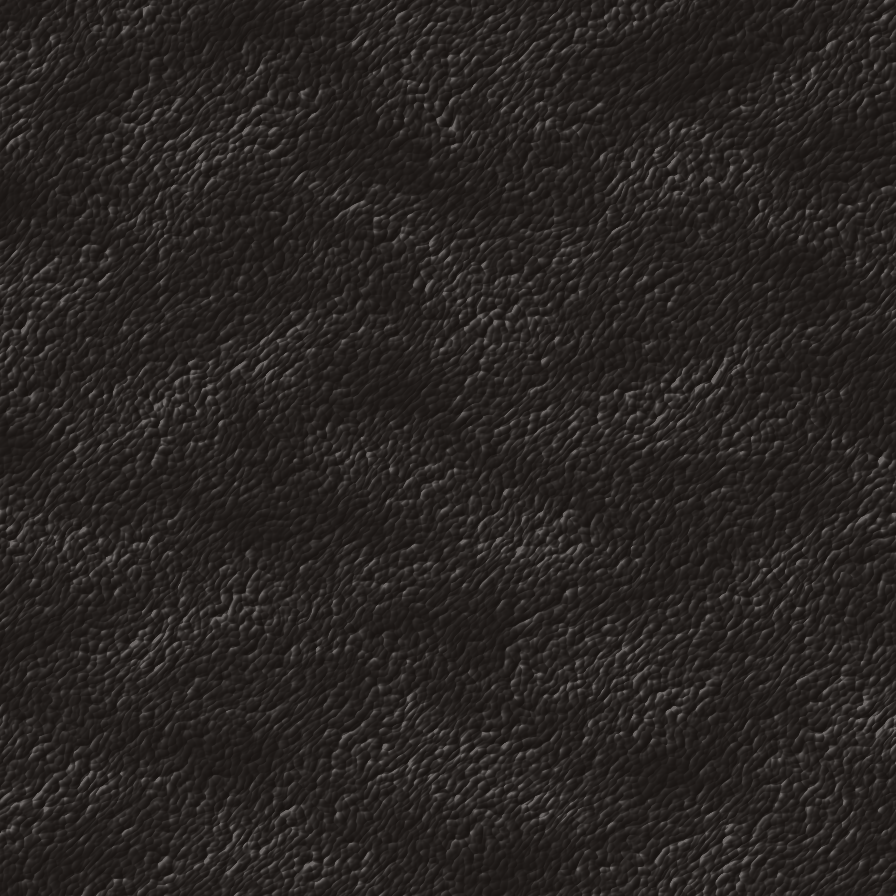
Write a Shadertoy shader that draws this texture.

```glsl
// Dark brown-black leather: fine slanted pebble grain, raking light and soft worn patches.

#define FINE_CELLS 168.0      // small pebbles across the canvas
#define BROAD_CELLS 102.0     // larger wrinkles across the canvas
#define STREAK_ANGLE 0.66     // slant of the grain, radians
#define STRETCH 1.4           // pebble length over width
#define SOFTNESS 9.0          // higher gives sharper creases
#define FINE_RELIEF 2.5
#define BROAD_RELIEF 2.7
#define PATCH_LIGHT 0.36      // brightness change between patches
#define PATCH_RELIEF 0.24     // relief change between patches
#define SHADOW_TONE 0.062
#define LIT_TONE 0.064
#define WARM_TINT vec3(0.017, 0.0, -0.008)

vec2 hash2(vec2 cell) {
    vec3 h = fract(cell.xyx * vec3(0.1031, 0.1030, 0.0973));
    h += dot(h, h.yzx + 33.33);
    return fract((h.xx + h.yz) * h.zy);
}

mat2 rotation(float angle) {
    float c = cos(angle), s = sin(angle);
    return mat2(c, s, -s, c);
}

// Slope of smooth cellular domes, lit from across the streaks.
float pebbleSlope(vec2 p) {
    vec2 cell = floor(p), local = fract(p);
    vec2 offsetSum = vec2(0.0);
    float weightSum = 0.0;
    for (int y = -1; y <= 1; y++) {
        for (int x = -1; x <= 1; x++) {
            vec2 neighbour = vec2(x, y);
            vec2 offset = local - neighbour - hash2(cell + neighbour);
            float weight = exp(-SOFTNESS * dot(offset, offset));
            offsetSum += weight * offset;
            weightSum += weight;
        }
    }
    return dot(offsetSum / weightSum, vec2(-0.2, 0.98));
}

// Layered, bent sines: wide soft patches, longer than they are tall.
float wornPatches(vec2 p) {
    vec2 q = p * vec2(12.0, 24.0) + vec2(1.7, 4.1);
    float sum = 0.0, amplitude = 1.0;
    for (int i = 0; i < 5; i++) {
        q += 0.75 * sin(q.yx * 0.83 + float(i) * 2.3);
        sum += amplitude * sin(q.x) * sin(q.y);
        q = rotation(0.27) * q * 1.75 + 3.1;
        amplitude *= 0.72;
    }
    return sum;
}

// Bends the streaks so that their direction wanders.
vec2 bend(vec2 p) {
    vec2 wide = sin(vec2(31.0 * p.y + 9.0 * p.x, 37.0 * p.x - 13.0 * p.y));
    vec2 tight = sin(vec2(113.0 * p.y - 61.0 * p.x, 127.0 * p.x + 45.0 * p.y) + 2.0 * wide.yx);
    return p + 0.0045 * wide + 0.0014 * tight;
}

void mainImage(out vec4 fragColor, in vec2 fragCoord) {
    vec2 uv = fragCoord / iResolution.y;
    float worn = wornPatches(uv);

    // Grain space: x runs along the streaks, y across them.
    vec2 grain = rotation(-STREAK_ANGLE) * bend(uv) / vec2(STRETCH, 1.0);
    float fine = pebbleSlope(rotation(-0.2) * grain * FINE_CELLS + 200.0);
    float broad = pebbleSlope(rotation(0.15) * grain * BROAD_CELLS + 300.0);

    // Relief and patches together set how much light is caught.
    float relief = FINE_RELIEF * fine + BROAD_RELIEF * broad;
    relief *= max(0.45, 1.0 + PATCH_RELIEF * worn);
    float light = clamp(relief + PATCH_LIGHT * worn, -3.0, 2.8);
    float tone = SHADOW_TONE + LIT_TONE * exp(0.6 * light);

    fragColor = vec4(tone + WARM_TINT, 1.0);
}
```
